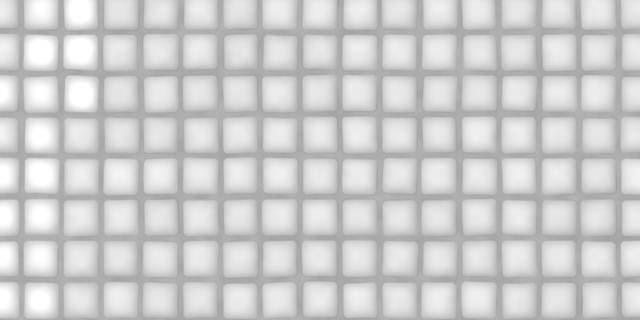
This pattern is drawn by a Shadertoy shader. Its source:

```glsl
float hash(vec2 p) {
    vec3 q = fract(vec3(p.xyx) * 0.1031);
    q += dot(q, q.yzx + 33.33);
    return fract((q.x + q.y) * q.z);
}

vec2 hash2(vec2 p) {
    return vec2(hash(p), hash(p + 47.3));
}

float noise(vec2 p) {
    vec2 i = floor(p), f = fract(p);
    f = f * f * (3.0 - 2.0 * f);
    return mix(mix(hash(i), hash(i + vec2(1, 0)), f.x),
               mix(hash(i + vec2(0, 1)), hash(i + vec2(1, 1)), f.x), f.y);
}

float roundedBox(vec2 p, vec2 halfSize, float radius) {
    vec2 d = abs(p) - halfSize + radius;
    return length(max(d, 0.0)) + min(max(d.x, d.y), 0.0) - radius;
}

// Strength of the window glare on the leftmost columns
float glareAmount(vec2 id) {
    float variation = hash(id + 71.0);
    if (id.x < -0.5) return id.y < 3.5 || id.y == 5.0 ? 0.13 : 0.03;
    if (id.x < 0.5) return id.y == 6.0 ? 0.19 : 0.08 + 0.06 * variation;
    if (id.x < 1.5 && id.y > 4.5) return 0.2;
    return 0.0;
}

void mainImage(out vec4 fragColor, in vec2 fragCoord) {
    vec2 uv = fragCoord / iResolution.y;
    vec2 pitch = vec2(0.1244, 0.129);

    // Slightly uneven grid
    vec2 waver = vec2(noise(uv * 9.0), noise(uv * 9.0 + 31.0)) - 0.5;
    vec2 grid = (uv - vec2(0.0677, -0.003) + 0.004 * waver) / pitch;
    vec2 id = floor(grid);
    vec2 p = (fract(grid) - 0.5) * pitch;

    // Hand-set tile: shifted, turned and sized individually
    vec2 seed = id + 20.0;
    p -= (hash2(seed) - 0.5) * 0.004;
    float turn = (hash(seed + 13.0) - 0.5) * 0.06;
    p += turn * vec2(-p.y, p.x);
    vec2 halfSize = pitch * 0.5 - 0.0065 - 0.002 * hash2(seed + 5.0);
    float d = roundedBox(p, halfSize, 0.016);
    vec2 q = p / halfSize;

    // Pillowed face, lit from the upper left
    vec2 falloff = 1.0 - pow(min(abs(q + vec2(0.05, -0.04)), 1.0), vec2(3.0));
    float tile = 0.735 + 0.18 * falloff.x * falloff.y;
    tile += 0.012 * (q.y - q.x) + 0.03 * (hash(seed + 29.0) - 0.5);
    tile += 0.025 * (noise(uv * 35.0 + seed * 7.0) - 0.5);
    tile += id.y == 3.0 ? 0.03 * hash(seed + 3.0) : 0.0;

    // Glossy reflection
    vec2 glint = q - 0.3 * (hash2(seed + 61.0) - 0.5);
    tile += glareAmount(id) * exp(-1.3 * dot(glint, glint));

    // Soft grout and worn tile rims
    float grout = 0.675 + 0.05 * (noise(uv * 24.0) - 0.5) + 0.02 * (noise(uv * 90.0) - 0.5);
    float blur = max(0.004, 1.0 / iResolution.y);
    float shade = mix(tile, grout, smoothstep(-blur, blur, d));
    shade -= 0.05 * noise(uv * 18.0 + 9.0) * exp(-d * d / 0.000006);

    fragColor = vec4(vec3(clamp(shade, 0.0, 1.0)), 1.0);
}
```
